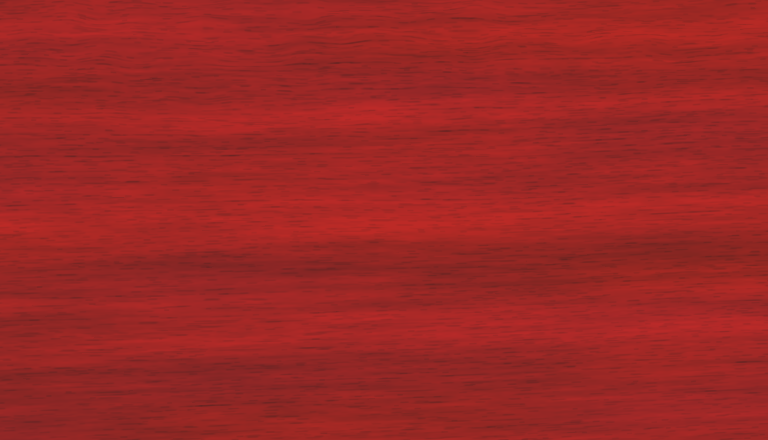
This texture is drawn by a Shadertoy shader. Its source:

```glsl
// Polished red hardwood: gently rising grain bands, fine fibres and short dark pores.

float hash(vec2 p) {
    return fract(sin(dot(p, vec2(127.1, 311.7))) * 43758.5453);
}

float noise(vec2 p) {
    vec2 i = floor(p), f = fract(p);
    f = f * f * (3.0 - 2.0 * f);
    return mix(mix(hash(i), hash(i + vec2(1, 0)), f.x),
               mix(hash(i + vec2(0, 1)), hash(i + vec2(1, 1)), f.x), f.y);
}

// Noise centred on zero
float grain(vec2 p) {
    return noise(p) - 0.5;
}

// Soft stripe along the grain
float band(float v, float center, float width) {
    float d = (v - center) / width;
    return exp(-d * d);
}

// Short thin dashes, one per cell, with rows shifted at random
float pores(vec2 p, vec2 cells, float seed, float pixel) {
    vec2 q = p * cells;
    float row = floor(q.y);
    q.x += 37.0 * hash(vec2(row, seed));
    vec2 id = vec2(floor(q.x), row + seed * 57.0);
    vec2 f = fract(q);
    float reach = mix(0.15, 0.48, hash(id + 3.3));
    float along = 1.0 - smoothstep(reach * 0.5, reach, abs(f.x - 0.5));
    float across = abs(f.y - mix(0.35, 0.65, hash(id + 8.1))) / cells.y;
    float line = 1.0 - smoothstep(0.0005, 0.0010 + pixel, across);
    float density = 0.15 + 0.55 * noise(p * vec2(1.5, 14.0) + seed);
    return along * line * step(hash(id), density) * mix(0.4, 1.0, hash(id + 5.7));
}

void mainImage(out vec4 fragColor, in vec2 fragCoord) {
    vec2 p = fragCoord / iResolution.y;
    float pixel = 1.0 / iResolution.y;

    // Grain coordinate: slanted below, nearly level and rippled at the top
    float v = p.y - p.x * mix(0.046, 0.012, p.y);
    v += 0.018 * grain(p * vec2(1.8, 4.0));
    v += 0.014 * grain(p * vec2(13.0, 22.0)) * smoothstep(0.55, 0.95, p.y);
    vec2 g = vec2(p.x, v);

    // Broad light and dark bands
    float tone = 0.53;
    tone += 0.33 * band(v, 0.715, 0.035) + 0.35 * band(v, 0.50, 0.070);
    tone += 0.34 * band(v, 0.20, 0.032) + 0.16 * band(v, 0.91, 0.07);
    tone -= 0.18 * band(v, 0.79, 0.030) + 0.12 * band(v, 0.65, 0.025);
    tone -= 0.22 * band(v, 0.38, 0.050) + 0.30 * band(v, 0.322, 0.010);
    tone -= 0.27 * band(v, 0.12, 0.040) + 0.10 * band(v, 0.03, 0.05);

    // Streaks from wide to hair-fine
    tone += 0.42 * grain(g * vec2(1.3, 13.0));
    tone += 0.44 * grain(g * vec2(2.6, 36.0) + 11.0);
    tone += 0.32 * grain(g * vec2(6.0, 85.0) + 23.0);
    tone += 0.34 * grain(g * vec2(14.0, 170.0) + 41.0);
    tone += 0.16 * grain(g * vec2(60.0, 230.0) + 67.0);

    // Dark pores in layers of growing fineness
    for (int i = 0; i < 4; i++) {
        float k = float(i);
        tone -= 0.36 * pores(g, vec2(6.0 + 5.0 * k, 62.0 + 19.0 * k), k + 1.0, pixel);
    }

    // Slight drift between warm and cool reds
    float drift = grain(g * vec2(2.0, 9.0) + 5.0);
    vec3 darkRed = vec3(0.52, 0.148, 0.138);
    vec3 brightRed = vec3(0.70, 0.162, 0.150);
    vec3 color = mix(darkRed, brightRed, clamp(tone, -0.7, 1.2));
    color.b += 0.02 * drift;
    fragColor = vec4(color, 1.0);
}
```
